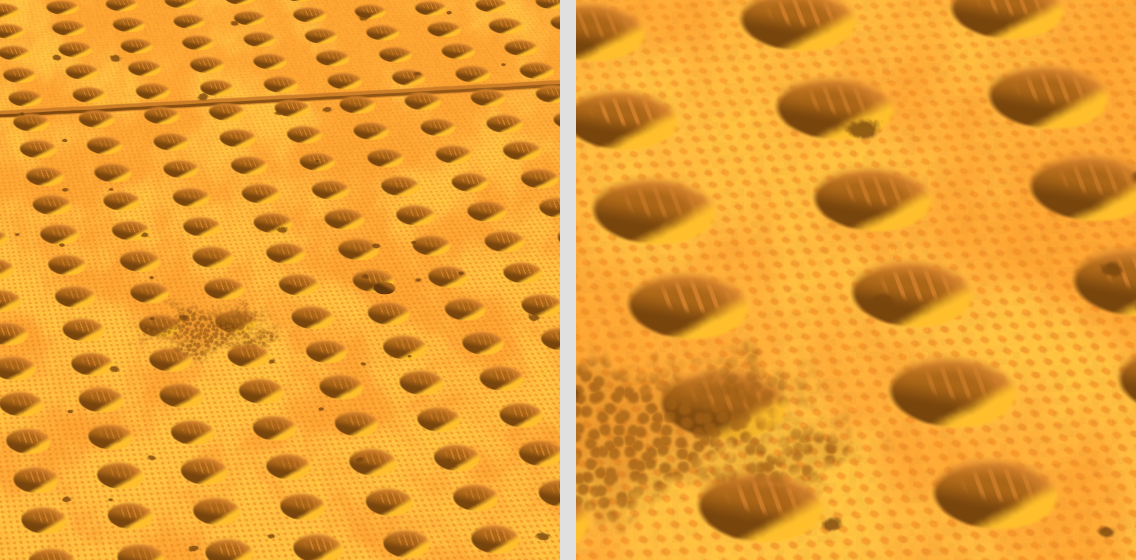
Left: the whole. Right: its middle third, enlarged.
Reproduce this texture procedurally as a three.js fragment shader.

```glsl
varying vec2 vUv;

// Perspective of the paving: step across, step down, first dome
const vec3 ACROSS = vec3(0.11628, 0.00612, -0.00026);
const vec3 DOWN = vec3(0.00992, -0.05987, -0.0203);
const vec3 START = vec3(0.05599, 0.78125, 1.0);
const float ROW_BEND = 0.0043;
const float ROW_SPAN = 13.0;

const float DOME_RADIUS = 0.0318;
const vec2 DOTS_PER_CELL = vec2(13.0, 8.0);
const float SEAM_ROW = -0.37;
const float EDGE = 0.0018;
const float SPECK_GRID = 13.0;
const float SPECK_CHANCE = 0.24;
const vec2 STAIN_CENTER = vec2(0.38, 0.408);
const vec2 STAIN_SIZE = vec2(0.14, 0.052);
const vec2 PEBBLE_CENTER = vec2(0.687, 0.485);
const vec2 PEBBLE_SIZE = vec2(0.021, 0.011);

const vec3 AMBER = vec3(1.0, 0.69, 0.24);
const vec3 ORANGE = vec3(0.99, 0.62, 0.17);
const vec3 YELLOW = vec3(1.0, 0.76, 0.25);
const vec3 TAN = vec3(0.85, 0.52, 0.18);
const vec3 BROWN = vec3(0.67, 0.40, 0.09);
const vec3 DARK = vec3(0.47, 0.27, 0.05);

float hash(vec2 p) {
  return fract(sin(dot(p, vec2(127.1, 311.7))) * 43758.55);
}

vec2 hash2(vec2 p) {
  return vec2(hash(p), hash(p + 37.3));
}

// Layered sines, roughly -1 to 1
float waves(vec2 p) {
  float sum = 0.0, amp = 0.5;
  for (int k = 0; k < 4; k++) {
    sum += amp * sin(p.x + 1.7 * sin(p.y)) * cos(p.y * 0.9 + sin(p.x * 0.7));
    p = mat2(0.8, 0.6, -0.6, 0.8) * p * 1.9 + 2.3;
    amp *= 0.6;
  }
  return sum;
}

// Cellular noise: distance to the nearest scattered point
float cells(vec2 p) {
  vec2 id = floor(p);
  float nearest = 2.0;
  for (int y = -1; y <= 1; y++)
    for (int x = -1; x <= 1; x++) {
      vec2 c = id + vec2(float(x), float(y));
      nearest = min(nearest, length(c + hash2(c) - p));
    }
  return nearest;
}

// Canvas position to dome lattice: column, row
vec2 toLattice(vec2 uv) {
  vec3 p = vec3(uv, 1.0);
  vec3 q = vec3(dot(cross(DOWN, START), p), dot(cross(START, ACROSS), p),
                dot(cross(ACROSS, DOWN), p));
  vec2 g = q.xy / q.z;
  g.y -= ROW_BEND * max(g.y, 0.0) * (ROW_SPAN - g.y);
  return g;
}

// Dome lattice to canvas; z is depth
vec3 toCanvas(vec2 g) {
  g.y += ROW_BEND * max(g.y, 0.0) * (ROW_SPAN - g.y);
  vec3 p = ACROSS * g.x + DOWN * g.y + START;
  return vec3(p.xy / p.z, p.z);
}

vec3 ground(vec2 uv, vec2 g, float depth) {
  float mottle = waves(uv * 14.0);
  vec3 col = mix(AMBER, YELLOW, smoothstep(-0.1, 0.9, mottle + 0.5 - uv.y * 0.5));
  col = mix(col, ORANGE, 0.6 * smoothstep(0.0, 0.8, uv.y * 0.55 - mottle));
  // embossed dots, fading with distance
  vec2 wave = cos(6.2832 * g * DOTS_PER_CELL);
  float dots = smoothstep(0.0, 0.85, 0.55 * wave.x + 0.45 * wave.y);
  dots *= mix(0.6, 0.2, smoothstep(0.85, 1.08, depth));
  col = mix(col, vec3(0.93, 0.53, 0.13), dots);
  return col * (1.0 + 0.04 * (hash(floor(uv * 256.0)) - 0.5));
}

vec3 addSeam(vec3 col, vec2 uv, vec2 g) {
  float s = g.y - SEAM_ROW + 0.015 * waves(uv * 40.0);
  float band = smoothstep(-0.22, -0.14, s) - smoothstep(0.08, 0.17, s);
  float groove = 1.0 - smoothstep(0.03, 0.085, abs(s - 0.03));
  col = mix(col, mix(TAN, BROWN, 0.35), band * 0.9);
  return mix(col, DARK, groove * mix(0.95, 0.6, uv.x));
}

vec3 addDome(vec3 col, vec2 uv, vec2 g) {
  vec2 id = floor(g + 0.5);
  vec3 c = toCanvas(id);
  float radius = DOME_RADIUS / c.z;
  vec2 d = (uv - c.xy) / (radius * vec2(1.0, 0.9 - 0.4 * c.z));
  d.y += 0.07 * d.x;
  d *= 1.0 + 0.08 * (hash(id) - 0.5);
  float r = length(d);
  float light = dot(d, vec2(0.62, -0.6)) + 0.03 * waves(uv * 150.0);
  // dark core, softer crown, bright lower-right rim
  vec3 body = mix(DARK, BROWN, smoothstep(-0.55, 0.2, d.y + 0.25 * d.x));
  body = mix(body, TAN, smoothstep(0.35, 1.0, r) * smoothstep(-0.2, 0.7, d.y + 0.5 * d.x));
  // worn ridges on the crown
  float ridge = smoothstep(0.3, 0.9, sin(d.x * 24.0 + d.y * 5.0 + 6.0 * hash(id + 5.0)));
  float crown = 1.0 - smoothstep(0.35, 0.65, length((d - vec2(0.1, 0.3)) * vec2(0.9, 1.1)));
  body = mix(body, TAN, ridge * crown * (0.45 + 0.4 * hash(id + 9.0)));
  body = mix(body, mix(YELLOW, vec3(1.0, 0.74, 0.12), 0.6), smoothstep(0.24, 0.58, light));
  float soft = EDGE / radius + 0.08 * smoothstep(0.0, 0.8, d.y);
  return mix(col, body, 1.0 - smoothstep(1.0 - 2.0 * soft, 1.0 + soft, r));
}

vec3 addDirt(vec3 col, vec2 uv) {
  // mottled stain
  float reach = 1.0 - length((uv - STAIN_CENTER) / STAIN_SIZE) + 0.5 * waves(uv * 55.0);
  float grit = 1.0 - smoothstep(0.25, 0.65, cells(uv * 130.0));
  col = mix(col, BROWN * 0.95, smoothstep(0.0, 0.6, reach) * (0.2 + 0.6 * grit));
  // scattered specks
  vec2 id = floor(uv * SPECK_GRID);
  vec2 o = fract(uv * SPECK_GRID) - 0.25 - 0.5 * hash2(id);
  float size = mix(0.03, 0.12, pow(hash(id + 11.0), 2.0));
  float speck = length(o * vec2(0.75, 1.2)) + 0.35 * size * waves(uv * 190.0);
  float mask = 1.0 - smoothstep(size * 0.6, size + EDGE * SPECK_GRID, speck);
  col = mix(col, DARK, 0.8 * mask * step(hash(id + 21.0), SPECK_CHANCE));
  // pebble
  vec2 e = (uv - PEBBLE_CENTER) / PEBBLE_SIZE;
  float pebble = 1.0 - smoothstep(0.85, 1.05, length(e) + 0.12 * waves(uv * 120.0));
  return mix(col, mix(DARK * 0.8, BROWN, smoothstep(-0.1, 0.9, e.x + e.y)), pebble);
}

void main() {
  vec2 g = toLattice(vUv);
  vec3 col = ground(vUv, g, toCanvas(g).z);
  col = addSeam(col, vUv, g);
  col = addDome(col, vUv, g);
  col = addDirt(col, vUv);
  gl_FragColor = vec4(col, 1.0);
}
```
